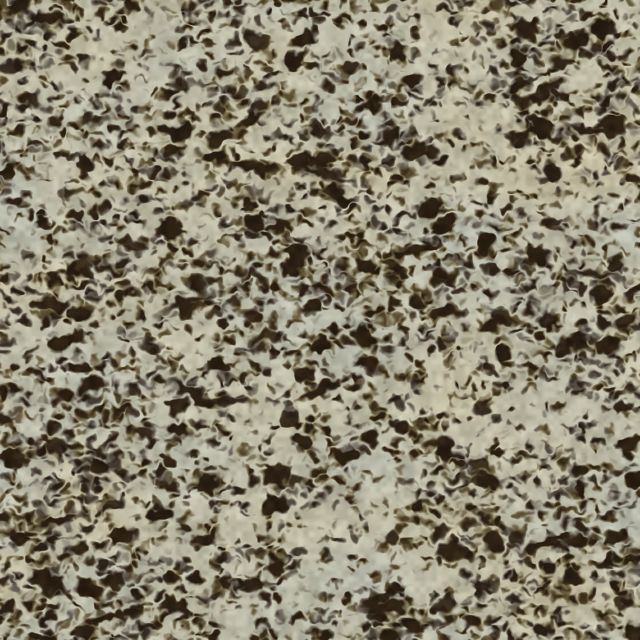
A three.js fragment shader for this texture:

```glsl
// Speckled granite: a pale cream ground peppered with dark brown mineral grains.
// Layers of jittered, ragged ellipses are scattered on grids of several sizes,
// and a banded density noise gathers them into loose horizontal clusters.

varying vec2 vUv;

float hash(vec2 p) {
  vec3 q = fract(vec3(p.xyx) * 0.1031);
  q += dot(q, q.yzx + 33.33);
  return fract((q.x + q.y) * q.z);
}

vec2 hash2(vec2 p) {
  return vec2(hash(p), hash(p + vec2(57.3, 113.7)));
}

float noise(vec2 p) {
  vec2 i = floor(p);
  vec2 f = fract(p);
  f = f * f * (3.0 - 2.0 * f);
  return mix(mix(hash(i), hash(i + vec2(1.0, 0.0)), f.x),
             mix(hash(i + vec2(0.0, 1.0)), hash(i + vec2(1.0, 1.0)), f.x), f.y);
}

// Local grain abundance, about 1 on average
float abundance(vec2 p) {
  float bands = noise(p * vec2(2.5, 9.0) + 4.7);
  float clumps = noise(p * vec2(13.0, 19.0) + 21.3);
  float topSeam = smoothstep(0.95, 1.0, p.y);
  return clamp(0.1 + 0.75 * bands + 1.05 * clumps + 0.5 * topSeam, 0.15, 2.0);
}

// Darkness of one layer; radius is the largest half size in cells
float grains(vec2 p, float cells, float chance, vec2 radius, float weakest, float seed) {
  vec2 home = floor(p * cells);
  float light = 1.0;
  for (int y = -1; y <= 1; y++) {
    for (int x = -1; x <= 1; x++) {
      vec2 cell = home + vec2(float(x), float(y));
      vec2 key = cell + seed;
      vec2 centre = (cell + 0.1 + 0.8 * hash2(key)) / cells;
      float present = step(hash(key + 7.9), chance * abundance(centre));

      // Slightly tilted ellipse, measured in canvas units
      float tilt = (hash(key + 31.1) - 0.5) * 1.1;
      float c = cos(tilt);
      float s = sin(tilt);
      vec2 q = mat2(c, -s, s, c) * (p - centre);
      vec2 size = radius * mix(vec2(0.6), vec2(1.0), hash2(key + 83.5)) / cells;
      float edge = (length(q / size) - 1.0) * min(size.x, size.y);
      float cover = 1.0 - smoothstep(-0.0035, 0.0035, edge);
      light *= 1.0 - present * cover * mix(weakest, 1.0, hash(key + 12.4));
    }
  }
  return 1.0 - light;
}

void main() {
  vec2 p = vUv;

  // Ragged outlines from a fine two-octave warp
  vec2 warp = vec2(noise(p * 65.0), noise(p * 65.0 + 40.0)) - 0.5;
  warp += 0.5 * (vec2(noise(p * 140.0 + 9.0), noise(p * 140.0 + 77.0)) - 0.5);
  vec2 ragged = p + warp * 0.013;

  // Streaks, large grains, middling grains, specks and faint dust
  float light = 1.0 - grains(ragged, 9.0, 0.17, vec2(0.40, 0.08), 0.8, 3.0);
  light *= 1.0 - grains(ragged, 27.0, 0.19, vec2(0.58, 0.38), 0.8, 211.0);
  light *= 1.0 - grains(ragged, 50.0, 0.38, vec2(0.52, 0.38), 0.65, 401.0);
  light *= 1.0 - grains(ragged, 82.0, 0.36, vec2(0.54, 0.42), 0.5, 607.0);
  light *= 1.0 - 0.5 * grains(ragged, 105.0, 0.3, vec2(0.60, 0.48), 0.3, 809.0);
  float depth = 1.0 - light;

  // Mottled ground with warm and cool patches
  float mottle = 0.45 * noise(p * vec2(38.0, 46.0) + 5.0) + 0.55 * noise(p * 115.0 + 61.0);
  vec3 ground = mix(vec3(0.64, 0.63, 0.55), vec3(0.84, 0.83, 0.75), mottle);
  ground += (noise(p * vec2(7.0, 11.0) + 90.0) - 0.5) * vec3(0.05, 0.01, -0.04);

  // Grey or brown rims lead into nearly black hearts
  float rust = smoothstep(0.3, 0.7, noise(p * 48.0 + 130.0));
  vec3 rim = mix(vec3(0.38, 0.35, 0.31), vec3(0.40, 0.35, 0.23), rust);
  vec3 heart = mix(vec3(0.13, 0.09, 0.05), vec3(0.20, 0.15, 0.09), noise(p * 90.0 + 17.0));
  vec3 colour = mix(ground, rim, smoothstep(0.0, 0.65, depth));
  colour = mix(colour, heart, smoothstep(0.55, 0.95, depth));

  gl_FragColor = vec4(colour, 1.0);
}
```
